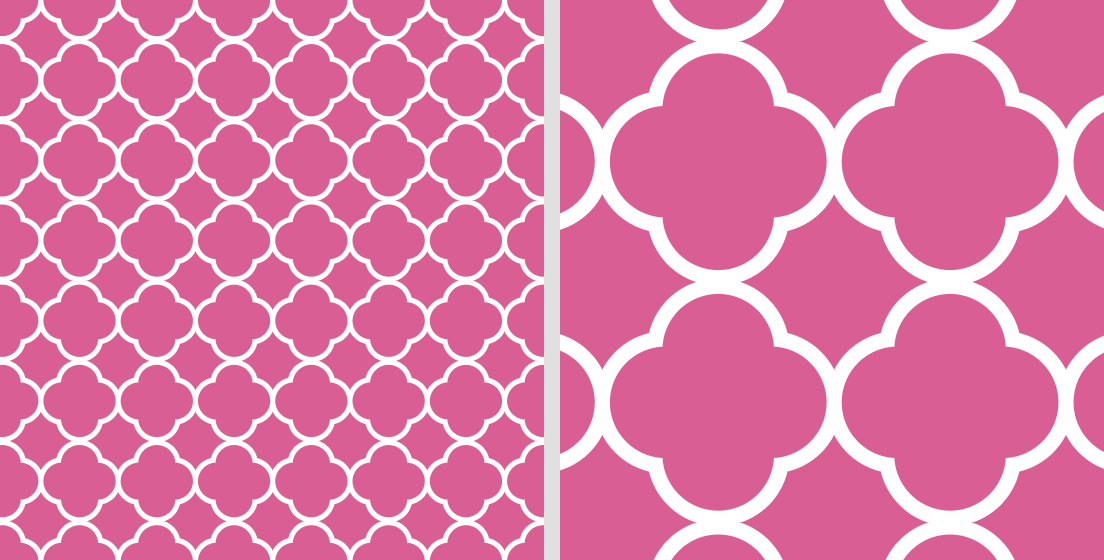
Left: the whole. Right: its middle third, enlarged.
This pattern is drawn by a Shadertoy shader. Its source:

```glsl
const vec3 PINK = vec3(0.85, 0.37, 0.58);
const vec3 WHITE = vec3(1.0);

// All lengths are fractions of the canvas height
const vec2 CELL = vec2(0.138, 0.1432);
const vec2 FIRST_CENTER = vec2(0.004, 1.0);
const float LOBE_OFFSET = 0.0313;
const float LOBE_RADIUS = 0.0332;
const float LINE_WIDTH = 0.0092;

// Position relative to the nearest cell center
vec2 repeatCell(vec2 p, vec2 cell) {
    return (fract(p / cell + 0.5) - 0.5) * cell;
}

// Union of four circles, folded into a single octant
float quatrefoil(vec2 p, float offset, float radius) {
    p = abs(p);
    vec2 q = vec2(max(p.x, p.y), min(p.x, p.y));
    return length(q - vec2(offset, 0.0)) - radius;
}

// Antialiased coverage of the region where the distance is negative
float coverage(float dist, float pixel) {
    return clamp(0.5 - dist / pixel, 0.0, 1.0);
}

void mainImage(out vec4 fragColor, in vec2 fragCoord) {
    float pixel = 1.0 / iResolution.y;
    vec2 p = repeatCell(fragCoord * pixel - FIRST_CENTER, CELL);

    // Band between the inner shape and its widened outline
    float inner = quatrefoil(p, LOBE_OFFSET, LOBE_RADIUS);
    float outer = quatrefoil(p, LOBE_OFFSET, LOBE_RADIUS + LINE_WIDTH);
    float line = coverage(outer, pixel) - coverage(inner, pixel);

    fragColor = vec4(mix(PINK, WHITE, line), 1.0);
}
```
